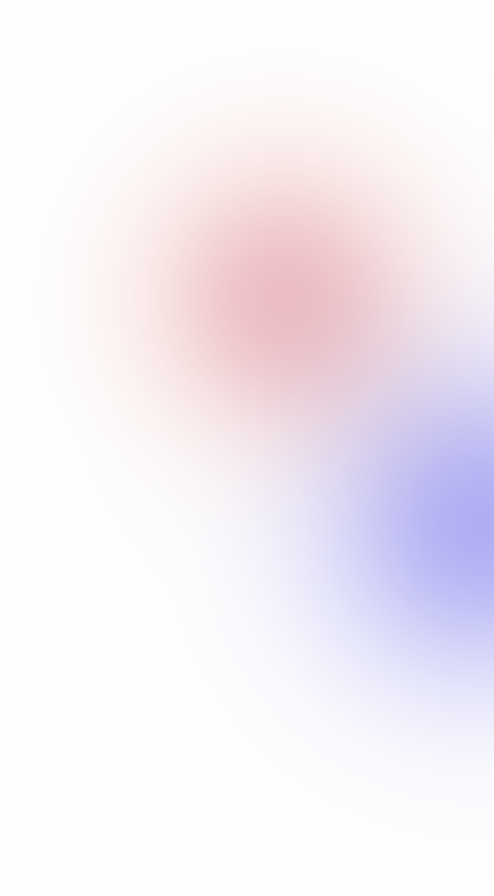
Write a WebGL 2 fragment shader that draws this background.

```glsl
#version 300 es
precision highp float;
// Two soft glows, rose and periwinkle, bleeding into a near-white page.
// Each glow is a Gaussian falloff that tints the page by multiplication,
// so the overlap deepens into a muted mauve.

#define PAPER        vec3(0.996, 0.996, 0.997)
#define ROSE_CORE    vec3(0.935, 0.752, 0.768)
#define ROSE_RIM     vec3(0.965, 0.800, 0.775)
#define BLUE_CORE    vec3(0.692, 0.688, 0.958)
#define ROSE_CENTER  vec2(0.317, 0.667)
#define BLUE_CENTER  vec2(0.538, 0.415)
#define ROSE_SPREAD  0.111
#define BLUE_SPREAD  0.124

uniform vec2 u_resolution;
out vec4 fragColor;

// Gaussian falloff: 1 at the center, fading smoothly to 0.
float glow(vec2 p, vec2 center, float spread) {
    vec2 d = (p - center) / spread;
    return exp(-0.5 * dot(d, d));
}

// Multiplicative filter: white where the amount is 0, full tint where it is 1.
vec3 tint(vec3 color, float amount) {
    return mix(vec3(1.0), color, amount);
}

void main() {
    // Canvas height is one unit; the origin is at the lower left.
    vec2 p = gl_FragCoord.xy / u_resolution.y;

    // Center the horizontal placement on any aspect ratio.
    const float designAspect = 282.0 / 512.0;
    p.x += 0.5 * (designAspect - u_resolution.x / u_resolution.y);

    float rose = glow(p, ROSE_CENTER, ROSE_SPREAD);
    float blue = glow(p, BLUE_CENTER, BLUE_SPREAD);

    // The rose glow warms slightly toward its rim.
    vec3 roseColor = mix(ROSE_RIM, ROSE_CORE, smoothstep(0.0, 0.9, rose));

    vec3 color = PAPER * tint(roseColor, rose) * tint(BLUE_CORE, blue);
    fragColor = vec4(color, 1.0);
}
```
